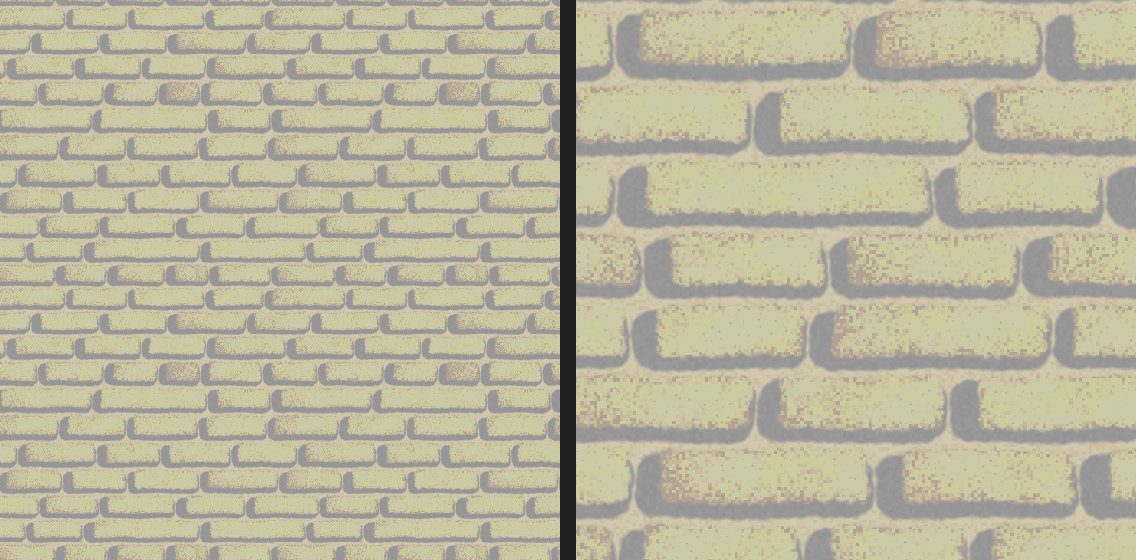
Left: the whole. Right: its middle third, enlarged.
Reproduce this texture procedurally as a three.js fragment shader.

```glsl
// Weathered cream brick wall: two by two identical tiles of eleven staggered courses.
// Each brick is a rounded box over a larger rounded shadow box that shows at its left and foot;
// cellular noise roughens the edges, layered sines and a fine grain stain the faces.

varying vec2 vUv;

const float TAU = 6.2831853;
const float TILES = 2.0;
const float COURSES = 11.0;
const float SOFT = 0.035;      // edge softness, in course heights

const vec3 CREAM  = vec3(0.80, 0.79, 0.65);
const vec3 OLIVE  = vec3(0.80, 0.80, 0.62);
const vec3 PEACH  = vec3(0.78, 0.72, 0.61);
const vec3 UMBER  = vec3(0.69, 0.64, 0.58);
const vec3 MORTAR = vec3(0.82, 0.79, 0.68);
const vec3 SHADOW = vec3(0.59, 0.59, 0.59);

float hash(vec2 p) {
  return fract(sin(dot(p, vec2(12.99, 78.23))) * 43758.5);
}

// Distance to the nearest scattered point, wrapping after "period" cells
float cellular(vec2 p, float period) {
  vec2 cell = floor(p);
  float nearest = 1.0;
  for (int j = -1; j <= 1; j++) {
    for (int i = -1; i <= 1; i++) {
      vec2 c = cell + vec2(float(i), float(j));
      vec2 id = mod(c, period);
      vec2 point = c + vec2(hash(id), hash(id + 31.7));
      nearest = min(nearest, distance(p, point));
    }
  }
  return nearest;
}

// Broad blotches from sines with whole numbers of waves
float blotches(vec2 p) {
  vec2 a = p * TAU;
  float s = sin(a.x * 7.0 + 2.0 * sin(a.y * 5.0)) + sin(a.y * 13.0 - a.x * 4.0);
  return 0.5 + 0.2 * s + 0.1 * sin(a.x * 17.0 + a.y * 9.0);
}

// Rounded box given by its low and high corners
float roundBox(vec2 p, vec2 lo, vec2 hi, float radius) {
  vec2 q = abs(p - 0.5 * (lo + hi)) - 0.5 * (hi - lo) + radius;
  return length(max(q, 0.0)) + min(max(q.x, q.y), 0.0) - radius;
}

float fill(float d) {
  return 1.0 - smoothstep(-SOFT, SOFT, d);
}

// Bricks per course: mostly four, some courses with short or long bricks
float brickCount(float course) {
  float extra = 1.0 - step(0.5, abs(mod(course, 7.0) - 3.0));
  float fewer = 1.0 - step(0.5, abs(mod(course, 5.0) - 4.0));
  return 4.0 + extra - fewer;
}

// Uneven position of a vertical joint, in average brick lengths
float joint(float i, float count, float course) {
  float spread = abs(count - 4.0) < 0.5 ? 0.2 : 0.5;
  return i + spread * (hash(vec2(mod(i, count), course + 3.0)) - 0.5);
}

void main() {
  vec2 tile = fract(vUv * TILES);
  float pits = cellular(tile * 72.0, 72.0);
  float grain = hash(floor(tile * 256.0));
  float blotch = blotches(tile);

  // Slightly wavy courses, counted downwards, tallest near the middle
  vec2 p = vec2(tile.x, 0.974 - tile.y);
  p += 0.0015 * vec2(sin(TAU * (9.0 * tile.y + tile.x)), sin(TAU * (5.0 * tile.x + 2.0 * tile.y)));
  float down = COURSES * (p.y - 0.012 * sin(TAU * (p.y - 0.48)));
  float course = mod(floor(down), COURSES);

  // Find the brick between its two joints
  float count = brickCount(course);
  float along = (p.x - 0.25 * fract(0.85 - 0.42 * course)) * count;
  float i = floor(along);
  if (along < joint(i, count, course)) i -= 1.0;
  else if (along >= joint(i + 1.0, count, course)) i += 1.0;
  float unit = COURSES / count;
  float start = joint(i, count, course);
  float width = (joint(i + 1.0, count, course) - start) * unit;
  vec2 local = vec2((along - start) * unit, fract(down));
  vec2 id = vec2(mod(i, count), course);

  // Brick face and the shadow cast to its lower left
  float rough = 0.07 * (pits - 0.45);
  float lean = mix(0.27, 0.44, hash(id + 7.0));
  float foot = mix(0.75, 0.79, hash(id + 11.0));
  float face = roundBox(local, vec2(lean, 0.06), vec2(width - 0.07, foot), 0.11) + rough;
  float shade = roundBox(local, vec2(0.02, 0.12), vec2(width - 0.01, 0.965), 0.28) + 0.6 * rough;

  // Stains gather at edges, left ends and feet, and cover short bricks
  float stain = hash(id + 19.0);
  float edge = smoothstep(-0.15, 0.0, face);
  float leftEnd = stain * exp(-max(local.x - lean, 0.0) / 0.6);
  float low = 0.35 * stain * smoothstep(0.35, 0.8, local.y);
  float shortBrick = 0.5 * (1.0 - smoothstep(1.5, 1.9, width));
  float wear = 0.45 * edge + 0.8 * leftEnd + low + shortBrick + 0.5 * (blotch - 0.5);
  float dirt = smoothstep(grain - 0.2, grain + 0.2, wear);
  float dark = smoothstep(grain - 0.1, grain + 0.1, 0.75 * wear - 0.15);

  vec3 brick = mix(CREAM, OLIVE, smoothstep(0.4, 0.65, blotch + 0.2 * (grain - 0.5)));
  brick = mix(brick, PEACH, dirt);
  brick = mix(brick, UMBER, dark);
  brick = mix(brick, UMBER, 0.6 * (1.0 - smoothstep(0.08, 0.16, pits)) * step(0.6, grain));

  // Lit mortar, then shadow, then face
  vec3 color = mix(MORTAR, PEACH, 0.7 * smoothstep(0.5, 0.9, grain));
  color = mix(color, SHADOW + 0.025 * (grain - 0.5), fill(shade));
  color = mix(color, brick, fill(face));
  gl_FragColor = vec4(color, 1.0);
}
```
